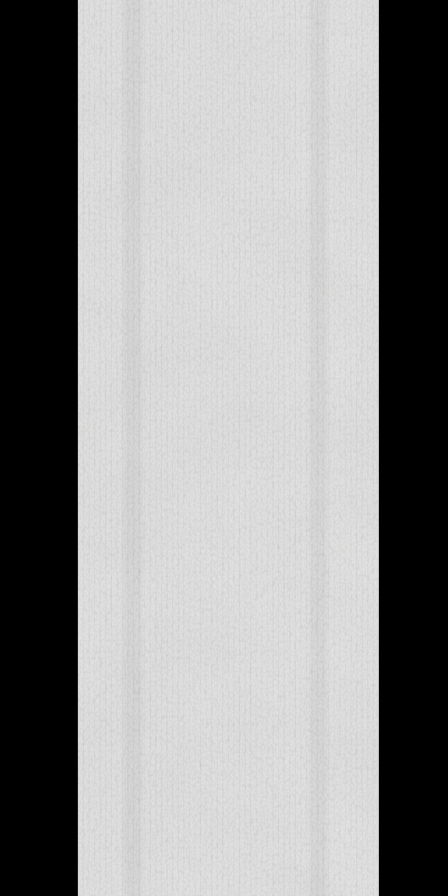
Write a Shadertoy shader that draws this texture.

```glsl
// A pale ribbed strip standing upright on black, with two shallow grooves.
// Fine vertical ribs come from a repeated line profile; cellular noise adds
// grain and layered sines add faint, broad mottling.

const vec3 BACKDROP = vec3(0.0);
const vec3 STRIP = vec3(0.855, 0.855, 0.854);
const float LEFT_EDGE = 0.1738;
const float RIGHT_EDGE = 0.8457;
const float RIB_COUNT = 54.0;

vec2 hash2(vec2 cell) {
    vec3 q = fract(cell.xyx * vec3(0.1031, 0.1030, 0.0973));
    q += dot(q, q.yzx + 33.33);
    return fract((q.xx + q.yz) * q.zy);
}

// Distance to the nearest scattered point, one point per cell
float cellular(vec2 p) {
    vec2 cell = floor(p);
    vec2 local = fract(p);
    float nearest = 2.0;
    for (int y = -1; y <= 1; y++) {
        for (int x = -1; x <= 1; x++) {
            vec2 offset = vec2(x, y);
            vec2 delta = offset + hash2(cell + offset) - local;
            nearest = min(nearest, dot(delta, delta));
        }
    }
    return sqrt(nearest);
}

// Broad uneven tone, roughly -1 to 1
float mottling(vec2 p) {
    float sum = 0.0;
    float weight = 0.5;
    for (int i = 0; i < 4; i++) {
        sum += weight * sin(p.x + 1.7 * sin(p.y)) * sin(p.y + 1.3 * sin(p.x));
        p = mat2(1.5, 1.1, -1.1, 1.5) * p + 2.3;
        weight *= 0.65;
    }
    return sum;
}

// Soft-sided span between two positions
float span(float x, float start, float end, float softness) {
    return smoothstep(start - softness, start + softness, x)
         * (1.0 - smoothstep(end - softness, end + softness, x));
}

// Thin dark line between neighbouring ribs, with uneven depth
float ribLine(float x, float y, float count, float pixel) {
    float t = (x - LEFT_EDGE) / (RIGHT_EDGE - LEFT_EDGE) * count;
    float id = floor(t + 0.5);
    float width = 0.16 + 0.5 * pixel * count;
    float line = 1.0 - smoothstep(0.0, width, abs(t - id));
    float depth = 0.55 + 0.45 * hash2(vec2(id, 7.0)).x;
    return line * depth * (0.85 + 0.15 * sin(y * 19.0 + id * 2.4));
}

// Shallow groove: a wide shade with a deeper core
float groove(float x, float start, float end) {
    float middle = mix(start, end, 0.5);
    float core = exp(-pow((x - middle) / (0.35 * (end - start)), 2.0));
    return 0.7 * span(x, start, end, 0.006) + 0.3 * core;
}

void mainImage(out vec4 fragColor, in vec2 fragCoord) {
    vec2 p = fragCoord / iResolution.x;
    float pixel = 1.0 / iResolution.x;

    // Relief
    float tone = -0.034 * ribLine(p.x, p.y, RIB_COUNT, pixel);
    tone -= 0.034 * groove(p.x, 0.274, 0.318);
    tone -= 0.034 * groove(p.x, 0.690, 0.731);

    // Surface grain and wear
    float fineGrain = cellular(p * vec2(190.0, 130.0)) - 0.5;
    float coarseGrain = cellular(p * vec2(75.0, 55.0) + 31.0) - 0.5;
    tone -= 0.055 * fineGrain + 0.014 * coarseGrain;
    tone += 0.009 * mottling(p * 9.0);

    // Antialiased strip outline
    float coverage = clamp((p.x - LEFT_EDGE) / pixel + 0.5, 0.0, 1.0)
                   * clamp((RIGHT_EDGE - p.x) / pixel + 0.5, 0.0, 1.0);
    fragColor = vec4(mix(BACKDROP, STRIP + tone, coverage), 1.0);
}
```
